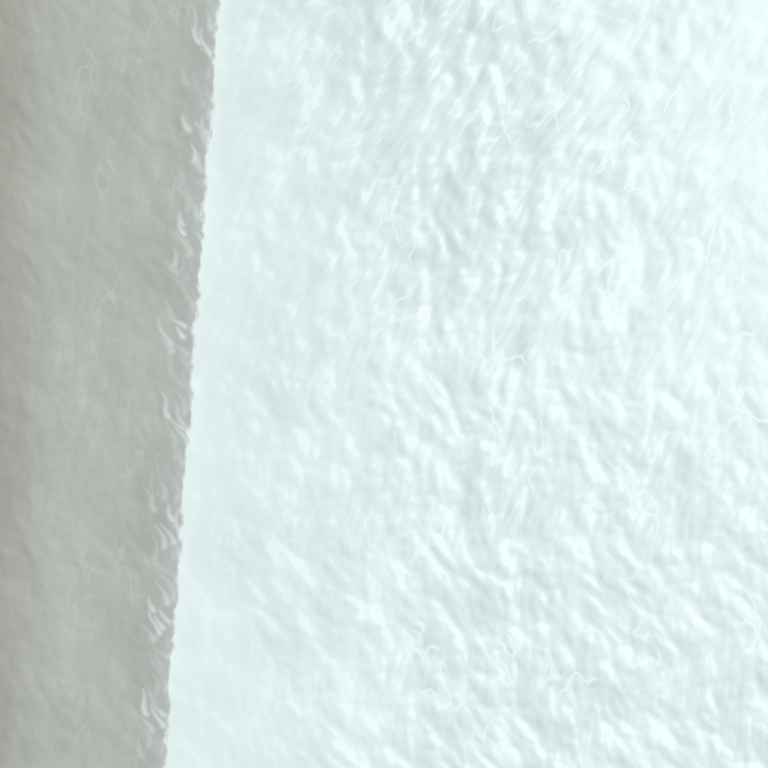
This texture is drawn by a three.js fragment shader. Its source:

```glsl
varying vec2 vUv;

const vec3 WALL_DARK = vec3(0.63, 0.64, 0.60);
const vec3 WALL_MID = vec3(0.70, 0.72, 0.70);
const vec3 WALL_LIGHT = vec3(0.77, 0.80, 0.79);
const vec3 FIBRE = vec3(0.87, 0.91, 0.90);
const vec3 SHEET_SHADE = vec3(0.80, 0.85, 0.85);
const vec3 SHEET_LIGHT = vec3(0.915, 0.965, 0.965);
const vec3 HIGHLIGHT = vec3(0.95, 1.0, 1.0);
const float EDGE_BOTTOM = 0.213;
const float EDGE_LEAN = 0.072;
const float EDGE_SOFTNESS = 0.0035;
const float CREASE_BEND = 0.42;
const vec2 CREASE_SCALE = vec2(27.0, 20.0);
const vec2 LIGHT_STEP = vec2(0.1, 0.07);
const float RIDGE_WIDTH = 0.13;
const float TUFT_SPACING = 0.125;
const int FIBRES = 100;

float hash(float n) {
  return fract(sin(n * 12.9898) * 4375.85);
}

vec2 hash2(vec2 p) {
  return fract(sin(vec2(dot(p, vec2(127.1, 311.7)), dot(p, vec2(269.5, 183.3)))) * 4375.85);
}

// Distance to the nearest scattered point
float cellular(vec2 p) {
  vec2 cell = floor(p);
  vec2 f = fract(p);
  float nearest = 4.0;
  for (int j = -1; j <= 1; j++) {
    for (int i = -1; i <= 1; i++) {
      vec2 o = vec2(float(i), float(j));
      vec2 d = o + hash2(cell + o) - f;
      nearest = min(nearest, dot(d, d));
    }
  }
  return sqrt(nearest);
}

float crumple(vec2 p) {
  p += 0.3 * sin(p.yx * vec2(1.3, 1.1) + vec2(0.4, 2.1));
  p += 0.1 * sin(p.yx * vec2(3.1, 3.7) + vec2(1.7, 0.3));
  mat2 turn = mat2(0.8, 0.6, -0.6, 0.8);
  return 0.6 * cellular(p * 0.55) + 0.8 * cellular(p)
    + 0.45 * cellular(turn * p * 1.9 + 7.3) + 0.2 * cellular(p * 3.9 + 3.1);
}

float layeredSines(vec2 p) {
  float sum = 0.0;
  float weight = 0.5;
  for (int i = 0; i < 4; i++) {
    p = mat2(0.8, 0.6, -0.6, 0.8) * p * 1.7 + 1.3;
    sum += weight * sin(p.x + sin(p.y * 1.2)) * cos(p.y + 0.6 * sin(p.x));
    weight *= 0.6;
  }
  return sum;
}

// Thin broken strokes along the zero lines of the sines
float ridges(vec2 p) {
  float line = 1.0 - smoothstep(0.0, RIDGE_WIDTH, abs(layeredSines(p)));
  return line * smoothstep(0.0, 0.4, layeredSines(p * 0.7 + 11.0));
}

float edgeAt(float y) {
  float wobble = sin(y * 31.0) + 0.7 * sin(y * 83.0 + 1.0) + 0.5 * sin(y * 197.0);
  return EDGE_BOTTOM + EDGE_LEAN * y + 0.0012 * wobble;
}

// Hairs gathered in tufts that lean up and left from the torn edge
float fibreMask(vec2 uv) {
  float mask = 0.0;
  for (int i = 0; i < FIBRES; i++) {
    float k = float(i);
    float y = (k + hash(k + 1.0)) / float(FIBRES);
    float tuft = 0.5 + 0.5 * cos((y - 0.06) * 6.2832 / TUFT_SPACING);
    vec2 root = vec2(edgeAt(y) - 0.035 * pow(hash(k + 9.0), 1.6), y);
    vec2 reach = vec2(-0.002 - 0.018 * hash(k + 21.0), 0.01 + 0.028 * hash(k + 37.0));
    vec2 q = uv - root;
    q.x += 0.003 * sin(q.y * 150.0 + k);
    float t = clamp(dot(q, reach) / dot(reach, reach), 0.0, 1.0);
    float width = mix(0.0075, 0.003, t);
    float line = 1.0 - smoothstep(0.0, width, length(q - reach * t));
    float strength = (0.25 + 0.75 * tuft) * (0.35 + 0.6 * hash(k + 53.0));
    mask = max(mask, line * strength * (1.0 - 0.6 * t));
  }
  return mask;
}

vec3 wallColor(vec2 uv, float inset) {
  vec3 color = mix(WALL_DARK, WALL_MID, smoothstep(-0.03, 0.07 + 0.04 * uv.y, uv.x));
  vec2 p = uv * CREASE_SCALE * 1.3 + 31.0;
  float relief = crumple(p + LIGHT_STEP) - crumple(p - LIGHT_STEP);
  color += 0.025 * layeredSines(uv * vec2(17.0, 10.0)) + 0.045 * relief;
  color -= 0.02 * exp(-pow((inset + 0.025) / 0.025, 2.0));
  float wisps = ridges(uv * vec2(38.0, 22.0)) * smoothstep(0.0, 0.12, uv.x);
  float haze = exp(min(inset, 0.0) / 0.014) * 0.4;
  color = mix(color, WALL_LIGHT, max(haze, 0.4 * wisps));
  return mix(color, FIBRE, fibreMask(uv));
}

vec3 sheetColor(vec2 uv, float inset) {
  // Creases turn from rising at the top to falling at the bottom
  vec2 bent = vec2(uv.x - CREASE_BEND * pow(uv.y - 0.45, 2.0), uv.y);
  vec2 p = bent * CREASE_SCALE;
  float relief = crumple(p + LIGHT_STEP) - crumple(p - LIGHT_STEP);
  float roughness = mix(0.2, 1.0, smoothstep(0.22, 0.68, uv.x));
  float patches = layeredSines(uv * vec2(9.0, 6.0));
  float clumps = layeredSines(bent * vec2(27.0, 18.0) + 2.0);
  float strokes = ridges(bent * vec2(25.0, 17.0) + 5.0);
  float glow = smoothstep(0.6, 1.05, uv.x) * smoothstep(0.05, 0.75, uv.y);

  float tone = 0.7 + 0.2 * patches + 0.3 * clumps * roughness + 0.32 * glow;
  tone += 1.15 * relief * roughness;
  vec2 toDim = (uv - vec2(0.44, 0.92)) * vec2(1.0, 1.5);
  tone -= 0.2 * exp(-dot(toDim, toDim) * 22.0);
  vec3 color = mix(SHEET_SHADE, SHEET_LIGHT, clamp(tone, 0.0, 1.1));
  float shine = smoothstep(0.1, 0.4, relief + 0.22 * clumps);
  shine = max(shine, 0.75 * strokes) * roughness;
  color = mix(color, HIGHLIGHT, clamp(0.85 * shine + 0.35 * glow, 0.0, 1.0));
  float rim = exp(-max(inset, 0.0) / 0.016);
  return mix(color, HIGHLIGHT, rim * mix(0.2, 0.5, uv.y));
}

void main() {
  float fray = 0.004 * layeredSines(vUv * vec2(110.0, 80.0));
  float inset = vUv.x - edgeAt(vUv.y) + fray;
  float sheet = smoothstep(-EDGE_SOFTNESS, EDGE_SOFTNESS, inset);
  vec3 color = mix(wallColor(vUv, inset), sheetColor(vUv, inset), sheet);
  gl_FragColor = vec4(clamp(color, 0.0, 1.0), 1.0);
}
```
